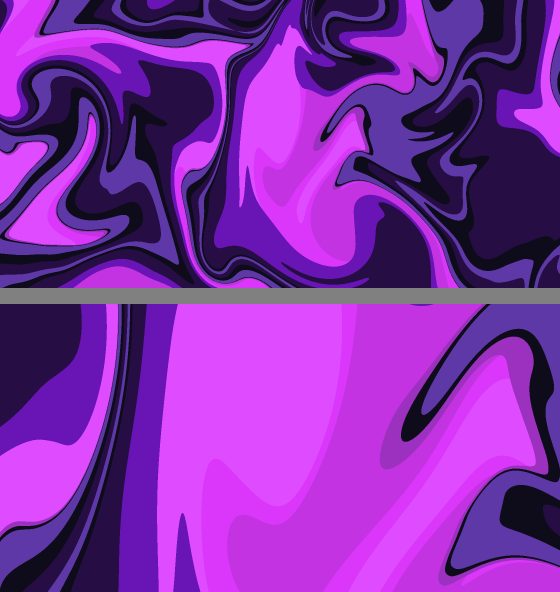
Top, the full canvas; bottom, a detail of the centre.
This background is drawn by a WebGL 1 fragment shader. Its source:

```glsl
precision highp float;
// Liquid marble in flat purple and magenta inks on a near-black ground.
// Scattered twirls fold the plane, then a smooth field over the folded
// plane is cut into hard ink bands that repeat with varying widths.

#define TWIRLS 42
#define TWIRL_ANGLE 2.6
#define TWIRL_RADIUS_MIN 0.11
#define TWIRL_RADIUS_MAX 0.26
#define FIELD_SCALE 2.7
#define FIELD_RELIEF 1.2
#define FIELD_SLOPE vec2(1.05, 0.55)
#define RIPPLE_SCALE 7.0
#define RIPPLE_SIZE 0.07
#define WIDTH_VARIATION 0.26
#define SAMPLES 3

uniform vec2 u_resolution;

const float TAU = 6.28318;
const vec3 BLACK   = vec3(0.055, 0.045, 0.105);
const vec3 DARK    = vec3(0.150, 0.055, 0.265);
const vec3 BLUE    = vec3(0.365, 0.220, 0.650);
const vec3 VIOLET  = vec3(0.410, 0.080, 0.710);
const vec3 MAGENTA = vec3(0.855, 0.215, 0.980);
const vec3 PINK    = vec3(0.875, 0.300, 1.000);
const vec3 ORCHID  = vec3(0.765, 0.200, 0.885);
const vec3 PLUM    = vec3(0.610, 0.190, 0.750);

float hash(vec2 p) {
  return fract(sin(dot(p, vec2(127.1, 311.7))) * 43758.545);
}

// Value noise with quintic easing, 0 to 1
float noise(vec2 p) {
  vec2 cell = floor(p);
  vec2 f = fract(p);
  f = f * f * f * (f * (f * 6.0 - 15.0) + 10.0);
  float low = mix(hash(cell), hash(cell + vec2(1.0, 0.0)), f.x);
  float high = mix(hash(cell + vec2(0.0, 1.0)), hash(cell + 1.0), f.x);
  return mix(low, high, f.y);
}

// Rotate the plane around scattered centres, fading with distance
vec2 foldPlane(vec2 p, float aspect) {
  for (int i = 0; i < TWIRLS; i++) {
    float id = float(i) + 1.0;
    vec2 centre = vec2(hash(vec2(id, 1.7)), hash(vec2(id, 5.3)));
    centre = (centre * 1.2 - 0.1) * vec2(aspect, 1.0);
    float radius = mix(TWIRL_RADIUS_MIN, TWIRL_RADIUS_MAX, hash(vec2(id, 9.1)));
    float turn = TWIRL_ANGLE * (2.0 * hash(vec2(id, 13.9)) - 1.0);
    vec2 d = p - centre;
    float angle = turn * exp(-dot(d, d) / (radius * radius));
    float c = cos(angle);
    float s = sin(angle);
    p = centre + vec2(c * d.x - s * d.y, s * d.x + c * d.y);
  }
  return p;
}

// Lay an ink over everything past a band edge
void layInk(inout vec3 colour, vec3 ink, float edge, float t) {
  colour = mix(colour, ink, step(edge, t));
}

// One cycle of ink bands; tone picks the shade inside the bright band
vec3 inkBands(float t, float tone) {
  vec3 bright = mix(ORCHID, MAGENTA, step(0.38, tone));
  bright = mix(bright, PINK, step(0.60, tone));
  vec3 colour = DARK;
  layInk(colour, VIOLET, 0.205, t);
  layInk(colour, bright, 0.315, t);
  layInk(colour, PLUM, 0.520, t);
  layInk(colour, BLACK, 0.532, t);
  layInk(colour, BLUE, 0.542, t);
  layInk(colour, BLACK, 0.640, t);
  layInk(colour, DARK, 0.735, t);
  layInk(colour, BLUE, 0.855, t);
  layInk(colour, BLACK, 0.935, t);
  return colour;
}

vec3 marble(vec2 p, float aspect) {
  vec2 q = foldPlane(p, aspect);
  vec2 r = q * RIPPLE_SCALE;
  q += RIPPLE_SIZE * (vec2(noise(r + 3.1), noise(r + 17.6)) - 0.5);

  // Cyclic field, with band widths that swell and shrink
  float t = dot(q, FIELD_SLOPE) + FIELD_RELIEF * noise(q * FIELD_SCALE + 7.3);
  float swell = noise(q * 3.6 + 31.0) - 0.5;
  t += WIDTH_VARIATION * swell * sin(TAU * t);

  float tone = noise(q * 4.6 + 52.0);
  return inkBands(fract(t), tone);
}

void main() {
  float aspect = u_resolution.x / u_resolution.y;
  vec3 sum = vec3(0.0);
  // Average a grid of samples to smooth the edges
  for (int y = 0; y < SAMPLES; y++) {
    for (int x = 0; x < SAMPLES; x++) {
      vec2 offset = (vec2(float(x), float(y)) + 0.5) / float(SAMPLES) - 0.5;
      sum += marble((gl_FragCoord.xy + offset) / u_resolution.y, aspect);
    }
  }
  gl_FragColor = vec4(sum / float(SAMPLES * SAMPLES), 1.0);
}
```
